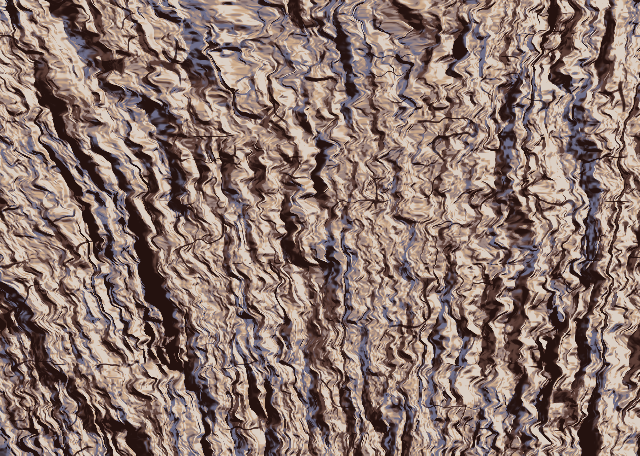
A Shadertoy shader for this texture:

```glsl
// Sunlit tree bark: leaning ragged ridges, flaking plates and brown hollows.
// A layered noise height field is lit from the upper right, with marched
// cast shadows, and the resulting tone is mapped onto a bark colour ramp.

const vec3 FURROW    = vec3(0.14, 0.07, 0.06);
const vec3 UMBER     = vec3(0.37, 0.25, 0.22);
const vec3 SKY_SHADE = vec3(0.43, 0.43, 0.54);
const vec3 GREY_BARK = vec3(0.62, 0.53, 0.51);
const vec3 TAN_BARK  = vec3(0.80, 0.66, 0.53);
const vec3 SUNLIT    = vec3(0.86, 0.81, 0.77);

const vec3 SUN_DIR = vec3(0.66, 0.38, 0.65);
const vec3 SKY_DIR = vec3(-0.50, 0.50, 0.70);
const int SHADOW_STEPS = 14;
const float SHADOW_REACH = 0.065;

float hash(vec2 p) {
    vec3 q = fract(vec3(p.xyx) * 0.1031);
    q += dot(q, q.yzx + 33.33);
    return fract((q.x + q.y) * q.z);
}

float noise(vec2 p) {
    vec2 cell = floor(p), f = fract(p);
    f = f * f * f * (f * (f * 6.0 - 15.0) + 10.0);
    float low = mix(hash(cell), hash(cell + vec2(1, 0)), f.x);
    float high = mix(hash(cell + vec2(0, 1)), hash(cell + vec2(1, 1)), f.x);
    return mix(low, high, f.y);
}

// Thin line along the middle contour of a noise field
float contour(vec2 p, float width) {
    return 1.0 - smoothstep(width * 0.3, width, abs(noise(p) - 0.5));
}

// Bends canvas space so that the grain runs along the second axis
vec2 grainSpace(vec2 p) {
    float lean = mix(0.42, -0.16, smoothstep(0.0, 1.2, p.x));
    float bend = 0.050 * (noise(p * vec2(5.0, 4.0) + 20.0) - 0.5);
    float ragged = 0.024 * (noise(p * vec2(18.0, 34.0) + 7.0) - 0.5)
                 + 0.011 * (noise(p * vec2(42.0, 78.0) + 17.0) - 0.5);
    return vec2(p.x + lean * (p.y - 0.5) + bend + ragged, p.y) + 30.0;
}

// Main ridges, from 0 in the furrows to 1 on the plates
float plates(vec2 g, float x) {
    float broad = noise(g * vec2(14.0, 3.1));
    float strands = noise(g * vec2(34.0, 8.0) + 50.0);
    float level = 0.32 - 0.07 * smoothstep(0.85, 1.3, x);
    return smoothstep(level, level + 0.24, mix(broad, strands, 0.40));
}

// Ridges, flakes and deep splits, without the surface grain
float relief(vec2 p) {
    vec2 g = grainSpace(p);
    float flake = noise(g * vec2(29.0, 8.5) + 11.0);
    float rough = noise(g * vec2(68.0, 32.0) + 3.0);
    float split = contour(g * vec2(10.0, 2.2) + 90.0, 0.045)
                * smoothstep(0.48, 0.62, noise(g * vec2(7.0, 5.0) + 70.0));
    return 0.034 * plates(g, p.x) + 0.008 * flake + 0.006 * rough
         + 0.010 * smoothstep(0.48, 0.58, mix(flake, rough, 0.35))
         + 0.003 * smoothstep(0.45, 0.60, rough)
         - 0.020 * split;
}

float surface(vec2 p) {
    vec2 g = grainSpace(p);
    return relief(p) + 0.0028 * noise(g * vec2(125.0, 90.0))
                     + 0.0019 * noise(g * vec2(215.0, 175.0) + 40.0);
}

vec3 surfaceNormal(vec2 p, float eps) {
    float here = surface(p);
    vec2 slope = vec2(surface(p + vec2(eps, 0)), surface(p + vec2(0, eps))) - here;
    return normalize(vec3(-slope / eps, 1.0));
}

float diffuse(vec3 normal, vec3 direction) {
    return max(dot(normal, normalize(direction)), 0.0);
}

// How much higher bark blocks the light, 0 to 1
float castShadow(vec2 p, vec3 light) {
    float base = relief(p);
    float slope = light.z / length(light.xy);
    float blocked = 0.0;
    for (int i = 1; i <= SHADOW_STEPS; i++) {
        float reach = SHADOW_REACH * float(i) / float(SHADOW_STEPS);
        float rise = relief(p + normalize(light.xy) * reach) - base;
        blocked = max(blocked, rise - slope * reach);
    }
    return smoothstep(0.0, 0.005, blocked);
}

vec3 barkRamp(float tone, float coolness) {
    vec3 shade = mix(UMBER, SKY_SHADE, coolness);
    vec3 col = mix(FURROW, shade, smoothstep(0.09, 0.35, tone));
    col = mix(col, GREY_BARK, smoothstep(0.46, 0.66, tone));
    col = mix(col, TAN_BARK, smoothstep(0.68, 0.80, tone));
    return mix(col, SUNLIT, smoothstep(0.78, 0.89, tone));
}

void mainImage(out vec4 fragColor, in vec2 fragCoord) {
    vec2 p = fragCoord / iResolution.y;
    vec2 g = grainSpace(p);
    vec3 normal = surfaceNormal(p, 0.002);
    float grain = noise(g * vec2(150.0, 105.0) + 15.0);

    // Direct sunlight, plus weak sky light that reaches the open hollows
    float sun = diffuse(normal, SUN_DIR) * (1.0 - castShadow(p, SUN_DIR));
    float hollow = smoothstep(0.35, 0.70, noise(g * vec2(9.0, 3.5) + 25.0));
    float open = max(plates(g, p.x), 0.8 * hollow);
    float sky = mix(0.07, 0.40, open) * diffuse(normal, SKY_DIR) * (0.5 + grain);
    float tone = sun * 0.94 + sky * (1.0 - 0.9 * sun);
    tone += 0.07 * smoothstep(0.8, 1.35, p.x) * smoothstep(0.1, 0.4, sun);

    // Short jagged cracks across the plates
    float jag = 0.014 * noise(p * vec2(48.0, 30.0) + 5.0);
    float crack = contour((p + vec2(0.0, jag)) * vec2(9.0, 22.0) + 60.0, 0.03)
                * smoothstep(0.56, 0.68, noise(p * vec2(17.0, 14.0) + 33.0));
    tone *= 1.0 - 0.75 * crack;

    float cool = smoothstep(0.45, 0.68, noise(g * vec2(22.0, 9.0) + 80.0) * 0.6 + grain * 0.4);
    fragColor = vec4(barkRamp(tone, cool), 1.0);
}
```
